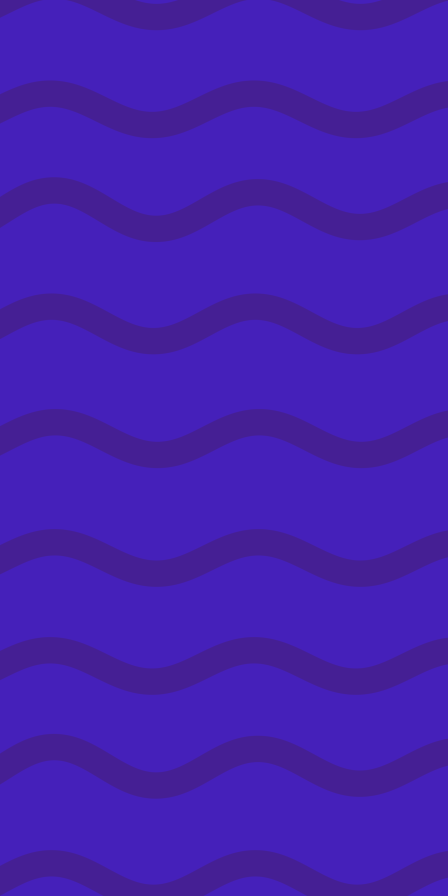
Give the GLSL for this pattern, as a Shadertoy shader.

```glsl
// Dark violet wavy bands, five uneven rows repeating down a blue-violet ground.

const float TAU = 6.2831853;

// Each row: midline, amplitude, position of first crest, loss of amplitude across
const vec4 ROWS[5] = vec4[5](
    vec4(0.003, 0.0350, 0.122, 0.0),
    vec4(0.244, 0.0350, 0.112, 0.0),
    vec4(0.469, 0.0450, 0.122, 0.2),
    vec4(0.723, 0.0385, 0.115, 0.0),
    vec4(0.979, 0.0365, 0.124, 0.0));

// Approximate distance from p to the centre line of a wave
float waveDistance(vec2 p, vec4 row) {
    float wavenumber = TAU / 0.455;
    float phase = wavenumber * (p.x - row.z);
    float amplitude = row.y * (1.0 - row.w * p.x);
    float slope = amplitude * wavenumber * sin(phase);
    float offset = p.y - row.x + amplitude * cos(phase);
    return abs(offset) / sqrt(1.0 + slope * slope);
}

void mainImage(out vec4 fragColor, in vec2 fragCoord) {
    // Canvas width is one unit; y runs down from the top edge
    vec2 p = vec2(fragCoord.x, iResolution.y - fragCoord.y) / iResolution.x;

    // Nearest band, over two stacked groups of five rows
    float nearest = 1.0;
    for (int i = 0; i < 10; i++) {
        vec2 local = p - vec2(0.0, 1.2425 * float(i / 5));
        nearest = min(nearest, waveDistance(local, ROWS[i % 5]));
    }

    // Flat colours with a one-pixel soft edge
    float soft = 0.75 / iResolution.x;
    float band = 1.0 - smoothstep(-soft, soft, nearest - 0.0294);
    vec3 ground = vec3(0.27, 0.125, 0.73);
    vec3 violet = vec3(0.27, 0.12, 0.58);
    fragColor = vec4(mix(ground, violet, band), 1.0);
}
```
